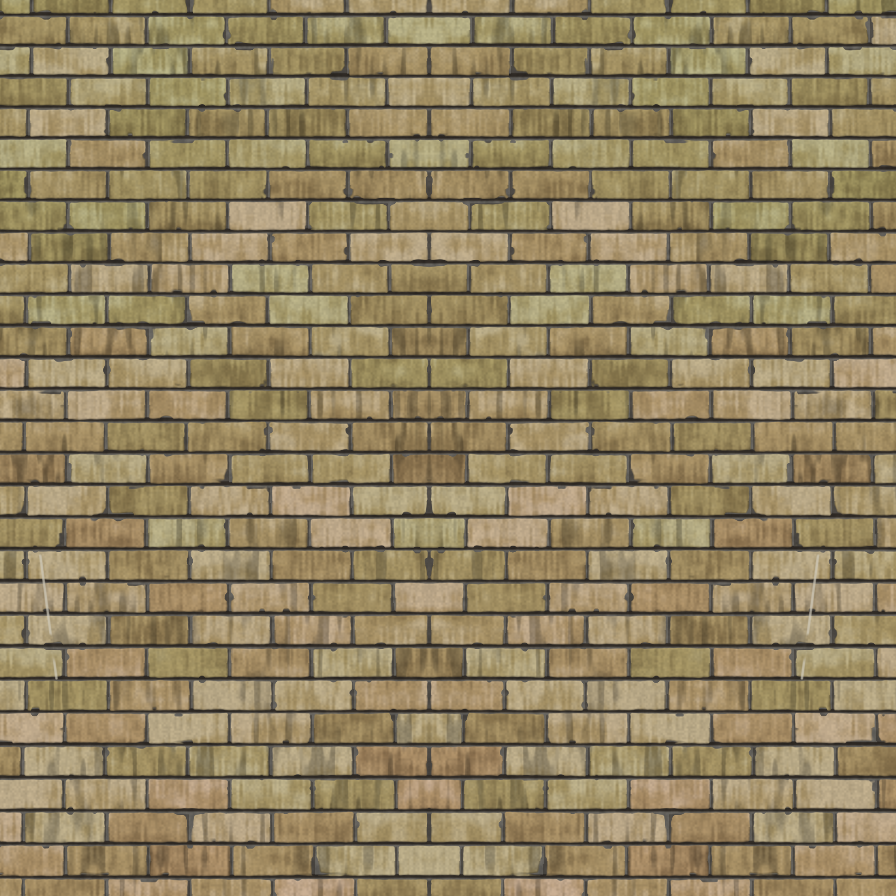
Write a Shadertoy shader that draws this texture.

```glsl
// Weathered yellow brick wall in running bond, mirrored about a vertical seam.

// Layout, in canvas units (x: value at the top edge, y: at the bottom edge)
const float SEAM_X = 0.479;
const vec2 BRICK_PITCH = vec2(0.0882, 0.093);
const vec2 SEAM_SQUEEZE = vec2(-0.05, 0.12);   // narrowing of the bricks at the seam
const vec3 ROW_CURVE = vec3(-0.496, 29.34, -1.29); // row = x + y*v + z*v*v
const float JOINT_HALF = 0.0021;
const float CORNER = 0.0022;
const float EDGE_WOBBLE = 0.0016;
const float TILT = 0.06;

// Colours
const vec3 BROWN = vec3(0.51, 0.44, 0.31);
const vec3 TAN = vec3(0.63, 0.56, 0.41);
const vec3 PALE = vec3(0.71, 0.66, 0.56);
const vec3 MOSS_TINT = vec3(0.97, 1.02, 0.90);
const vec3 ROSE_TINT = vec3(1.05, 0.98, 0.97);
const vec3 MORTAR = vec3(0.38, 0.37, 0.35);
const vec3 SHADOW = vec3(0.18, 0.16, 0.14);
const vec3 LIME = vec3(0.82, 0.80, 0.74);

float hash(vec2 p) {
    vec3 q = fract(vec3(p.xyx) * 0.1031);
    q += dot(q, q.yzx + 33.33);
    return fract((q.x + q.y) * q.z);
}

float noise(vec2 p) {
    vec2 i = floor(p), f = fract(p);
    f = f * f * (3.0 - 2.0 * f);
    return mix(mix(hash(i), hash(i + vec2(1, 0)), f.x),
               mix(hash(i + vec2(0, 1)), hash(i + vec2(1, 1)), f.x), f.y);
}

float fbm(vec2 p) {
    float sum = 0.0, gain = 0.5;
    for (int i = 0; i < 3; i++) {
        sum += gain * noise(p);
        p = p * 2.03 + 17.0;
        gain *= 0.5;
    }
    return sum / 0.875;
}

float segmentDistance(vec2 p, vec2 a, vec2 b) {
    vec2 ab = b - a;
    return length(p - a - ab * clamp(dot(p - a, ab) / dot(ab, ab), 0.0, 1.0));
}

void mainImage(out vec4 fragColor, in vec2 fragCoord) {
    vec2 uv = fragCoord / iResolution.xy;
    float pixel = 1.0 / iResolution.y;
    float v = 1.0 - uv.y;
    vec2 wall = vec2(abs(uv.x - SEAM_X), v);

    // Rows grow taller towards the bottom
    float rowPos = ROW_CURVE.x + v * (ROW_CURVE.y + v * ROW_CURVE.z);
    float rowHeight = 1.0 / (ROW_CURVE.y + 2.0 * ROW_CURVE.z * v);
    float row = floor(rowPos);
    float odd = mod(row, 2.0);

    // Columns: the brick at the seam is squeezed, the others keep the pitch
    float pitch = mix(BRICK_PITCH.x, BRICK_PITCH.y, v);
    float full = mix(0.5, 1.0, odd);
    float firstEdge = full - mix(SEAM_SQUEEZE.x, SEAM_SQUEEZE.y, v);
    float along = wall.x / pitch;
    along = along < firstEdge ? along * full / firstEdge : along + full - firstEdge;
    along += 0.5 * (1.0 - odd);
    along += 0.05 * (hash(vec2(row, 71.0)) - 0.5) * smoothstep(1.0, 2.0, along);
    vec2 id = vec2(floor(along), row + 40.0);
    vec2 local = vec2(fract(along), fract(rowPos));

    // Rounded, slightly tilted brick with worn edges and chipped spots
    float height = local.y + TILT * (hash(id + 5.3) - 0.5) * (local.x - 0.5);
    vec2 inset = vec2(min(local.x, 1.0 - local.x) * pitch,
                      min(height, 1.0 - height) * rowHeight);
    float wear = EDGE_WOBBLE * (fbm(wall * vec2(90.0, 120.0)) - 0.5);
    float chip = 0.003 * smoothstep(0.78, 0.95, noise(wall * 75.0 + 9.0));
    float joint = JOINT_HALF * mix(0.8, 1.2, hash(id + 2.7)) + wear + chip;
    float depth = CORNER - length(max(CORNER - inset + joint, 0.0));
    float brick = smoothstep(-0.8 * pixel, 0.8 * pixel, depth);

    // Face: tone per brick, vertical drag marks, cloudy stains
    float streak = noise(wall * vec2(300.0, 42.0)) - 0.5;
    float cloud = fbm(wall * vec2(28.0, 60.0) + id * 3.1) - 0.5;
    float grit = noise(wall * 420.0) - 0.5;
    float tone = 0.56 + 0.62 * (hash(id) - 0.5) + 0.36 * streak + 0.75 * cloud;
    tone += 0.14 * (0.5 - local.y);
    vec3 face = mix(BROWN, TAN, smoothstep(0.0, 0.5, tone));
    face = mix(face, PALE, smoothstep(0.45, 0.95, tone));
    float warmth = hash(id + 11.9) * 0.7 + 0.5 * v - 0.1;
    face *= mix(MOSS_TINT, ROSE_TINT, clamp(warmth, 0.0, 1.0));
    face *= 1.0 + 0.10 * grit + 0.08 * streak;

    // Soot runs on some bricks, lit upper lip and shaded lower lip
    float soot = smoothstep(0.6, 0.85, noise(wall * vec2(140.0, 22.0) + id));
    face *= 1.0 - 0.22 * soot * step(0.55, hash(id + 23.1));
    float lip = 1.0 - smoothstep(0.0, CORNER, depth);
    face *= 1.0 + lip * mix(0.04, -0.22, step(0.5, local.y));

    // Joint: dark under the brick above, grey where it catches light
    float underside = smoothstep(-0.0012, 0.0016, (0.5 - abs(local.y - 0.5)) * rowHeight
                                 * sign(local.y - 0.5) + 0.0008);
    float bed = smoothstep(0.0045, 0.0025, inset.y);
    float side = 0.45 * smoothstep(0.5, 0.4, local.x);
    float shade = mix(side, underside, bed);
    vec3 mortar = mix(MORTAR, SHADOW, shade) * (1.0 + 0.35 * (fbm(wall * 160.0) - 0.5));

    // Thin lime run down the face on both sides of the seam
    vec3 color = mix(mortar, face, brick);
    float run = segmentDistance(wall, vec2(0.434, 0.62), vec2(0.416, 0.757));
    float runMask = smoothstep(0.0012 + pixel, 0.0004, run);
    color = mix(color, LIME, 0.7 * runMask * smoothstep(0.3, 0.6, noise(wall * 70.0)));

    fragColor = vec4(clamp(color, 0.0, 1.0), 1.0);
}
```
